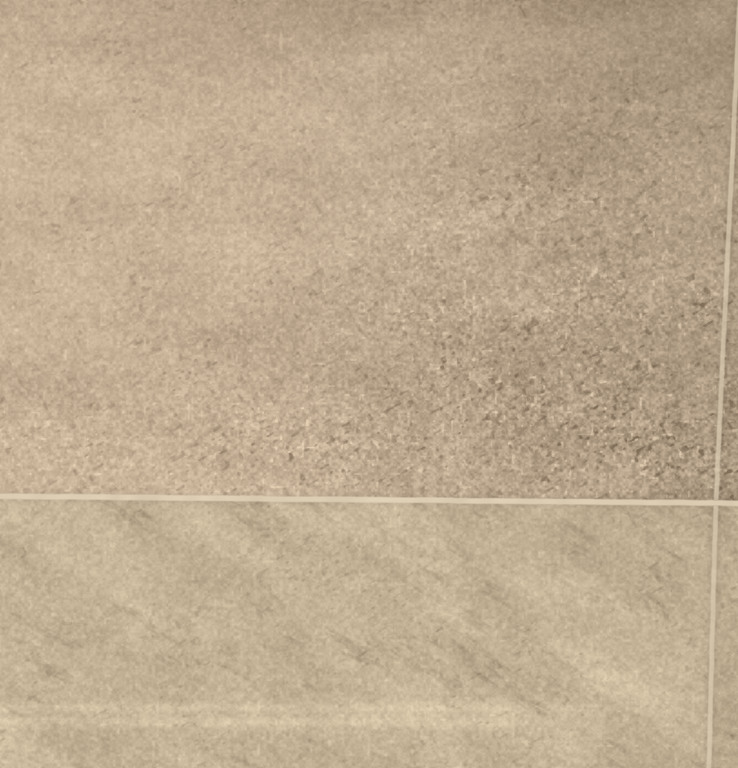
A WebGL 2 fragment shader for this texture:

```glsl
#version 300 es
precision highp float;
uniform vec2 u_resolution;
out vec4 outColor;

// Stone and grout colours
const vec3 STONE_DARK = vec3(0.645, 0.572, 0.480);
const vec3 STONE_LIGHT = vec3(0.842, 0.768, 0.662);
const vec3 GROUT = vec3(0.875, 0.815, 0.710);
const vec3 WARM_TINT = vec3(0.010, -0.002, -0.004);
const vec3 OLIVE_TINT = vec3(-0.002, 0.002, -0.006);

// Joint layout, in units of the canvas height
const vec2 CROSSING = vec2(0.932, 0.345);
const float ROW_SLOPE = -0.0095;
const float COLUMN_SLOPE_UPPER = 0.048;
const float COLUMN_SLOPE_LOWER = 0.026;
const float ROW_HALF_WIDTH = 0.0037;
const float COLUMN_HALF_WIDTH = 0.0031;
const float SHADOW_WIDTH = 0.007;

// Stone texture
const float GRAIN_SCALE = 235.0;
const float GRAIN_STRENGTH = 0.56;
const float PIT_SCALE = 165.0;
const float VEIN_ANGLE = -0.56;
const vec2 ROUGH_CENTRE = vec2(0.82, 0.49);

// Reflected light streaks
const float STREAK_HEIGHT = 0.069;
const float STREAK_END = 0.77;

float hash(vec2 p) {
  vec3 q = fract(vec3(p.xyx) * 0.1031);
  q += dot(q, q.yzx + 33.33);
  return fract((q.x + q.y) * q.z);
}

float noise(vec2 p) {
  vec2 cell = floor(p), f = fract(p);
  f = f * f * (3.0 - 2.0 * f);
  return mix(mix(hash(cell), hash(cell + vec2(1, 0)), f.x),
             mix(hash(cell + vec2(0, 1)), hash(cell + vec2(1, 1)), f.x), f.y);
}

float fbm(vec2 p) {
  float sum = 0.0, amplitude = 0.5;
  for (int i = 0; i < 5; i++) {
    sum += amplitude * noise(p);
    p = mat2(1.6, 1.2, -1.2, 1.6) * p + 17.3;
    amplitude *= 0.5;
  }
  return sum / 0.97;
}

vec2 rotate(vec2 p, float a) {
  return vec2(cos(a) * p.x + sin(a) * p.y, cos(a) * p.y - sin(a) * p.x);
}

float bell(float x, float width) {
  return exp(-x * x / (width * width));
}

float line(float d, float halfWidth, float pixel) {
  return 1.0 - smoothstep(halfWidth - pixel, halfWidth + pixel, abs(d));
}

// Broad shading and cloudy bands of the upper tile
float upperTone(vec2 p, float rough) {
  float bands = fbm(rotate(p, 0.12) * vec2(3.0, 14.0) + 3.0) - 0.5;
  float clouds = fbm(p * vec2(10.0, 18.0) + 40.0) - 0.5;
  float tone = 0.60 - 0.34 * smoothstep(0.2, 0.95, p.x);
  tone -= 0.20 * smoothstep(0.78, 1.0, p.y) * smoothstep(0.2, 0.9, p.x);
  tone -= 0.10 * smoothstep(0.9, 1.0, p.y);
  return tone + 0.55 * bands + 0.38 * clouds - 0.03 * rough;
}

// Slanted veins of the lower tile
float lowerTone(vec2 p) {
  vec2 v = rotate(p, VEIN_ANGLE) + 0.03 * fbm(p * 9.0);
  float bands = fbm(v * vec2(7.0, 26.0) + 11.0) - 0.5;
  float clouds = fbm(p * 16.0 + 5.0) - 0.5;
  float veins = smoothstep(0.60, 0.80, fbm(v * vec2(16.0, 75.0) + 70.0));
  float tone = 0.64 + 0.50 * bands + 0.35 * clouds - 0.28 * veins;
  return tone - 0.07 * smoothstep(0.5, 0.9, p.x);
}

void main() {
  vec2 p = gl_FragCoord.xy / u_resolution.y;
  float pixel = 1.0 / u_resolution.y;

  // Signed distances to the two joints
  float row = p.y - CROSSING.y - ROW_SLOPE * (p.x - CROSSING.x);
  float columnSlope = row > 0.0 ? COLUMN_SLOPE_UPPER : COLUMN_SLOPE_LOWER;
  float column = p.x - CROSSING.x - columnSlope * (p.y - CROSSING.y);
  float upper = smoothstep(-pixel, pixel, row);
  float nextTile = smoothstep(-pixel, pixel, column);

  // Rough patch, trailing off to the left and upwards
  vec2 r = (p - ROUGH_CENTRE) / vec2(0.42, 0.20);
  float rough = exp(-dot(r, r)) + 0.40 * bell(p.y - 0.43, 0.07);
  rough += 0.35 * bell(length((p - vec2(0.72, 0.74)) * vec2(0.7, 1.0)), 0.16);
  rough *= upper * (0.25 + 1.4 * fbm(p * vec2(9.0, 20.0)));

  // Tile tone with grain, dark pits and pale specks
  float tone = mix(lowerTone(p), upperTone(p, rough), upper) - 0.12 * nextTile;
  float grain = noise(p * GRAIN_SCALE) + 0.6 * noise(p * GRAIN_SCALE * 1.8 + 9.0) - 0.8;
  float medium = noise(p * GRAIN_SCALE * 0.5 + 23.0) - 0.5;
  tone += (grain * GRAIN_STRENGTH + medium * 0.20) * (0.65 + 0.65 * rough);
  float pits = noise(rotate(p, 0.5) * PIT_SCALE * vec2(0.85, 1.2));
  float pitZone = smoothstep(0.45, 0.70, fbm(p * 22.0 + 90.0));
  tone -= (0.10 + 0.25 * pitZone + 0.42 * rough) * smoothstep(0.68, 0.95, pits);
  float specks = noise(p * 175.0 + 51.0);
  tone += (0.20 + 0.35 * rough) * smoothstep(0.76, 0.97, specks);

  // Twin streaks and a soft glow near the bottom
  float fade = 1.0 - smoothstep(STREAK_END - 0.12, STREAK_END + 0.04, p.x);
  float s = p.y - STREAK_HEIGHT;
  tone += fade * (0.28 * bell(s - 0.009, 0.007) + 0.30 * bell(s + 0.009, 0.008));
  tone += 0.20 * bell(length((p - vec2(0.79, 0.09)) * vec2(1.0, 1.6)), 0.10);

  vec3 color = mix(STONE_DARK, STONE_LIGHT, clamp(tone, -0.7, 1.25));
  color += mix(OLIVE_TINT, WARM_TINT * (1.0 - p.x), upper);

  // Joints with soft shaded edges
  float wobble = 0.0008 * (noise(p * 45.0) - 0.5);
  color *= 1.0 - 0.08 * max(bell(row, SHADOW_WIDTH), bell(column, SHADOW_WIDTH));
  float joint = max(line(row + wobble, ROW_HALF_WIDTH, 1.2 * pixel),
                    0.75 * line(column + wobble, COLUMN_HALF_WIDTH, 1.2 * pixel));
  color = mix(color, GROUT * (0.96 + 0.05 * noise(p * 60.0)), joint);

  outColor = vec4(color, 1.0);
}
```
